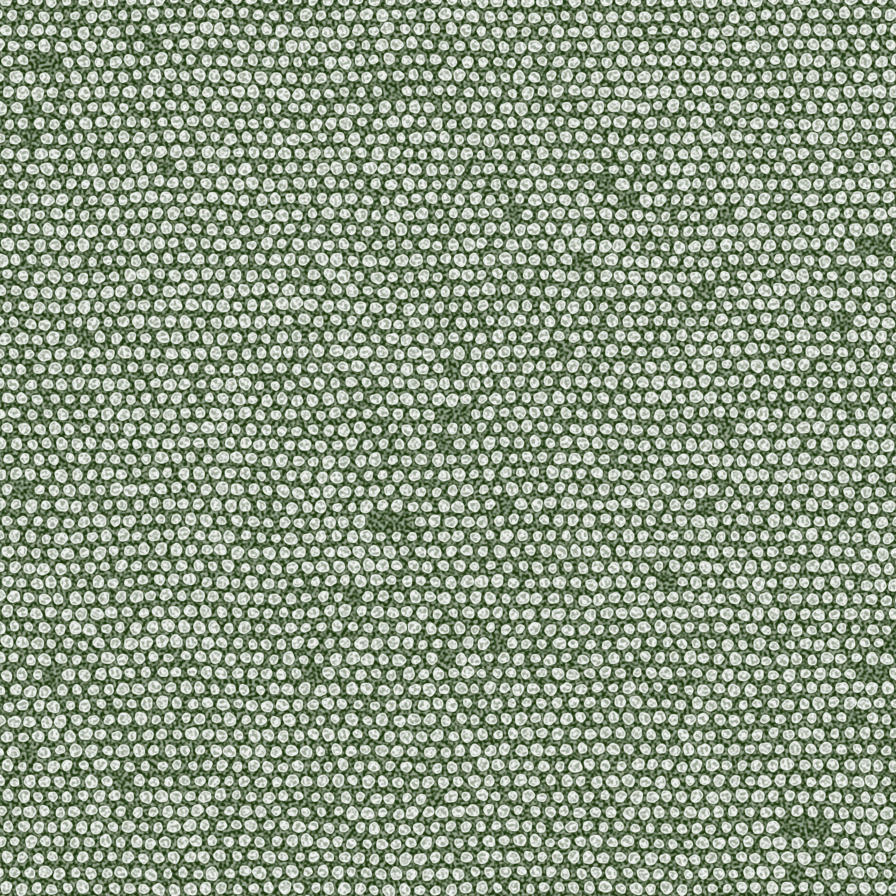
Write a Shadertoy shader that draws this texture.

```glsl
// Pale irregular dots in staggered rows on a finely speckled dark green ground

const float ROWS = 58.5;           // dot rows per canvas height
const float JITTER = 0.17;         // random shift of each dot, in cells
const float MIN_RADIUS = 0.30;
const float MAX_RADIUS = 0.435;
const float MISSING = 0.006;       // share of dots left out
const float SPECKLE_SCALE = 4.6;   // speckle grains per cell
const float SPECKLE_ANGLE = 0.6;
const float DRIFT = 0.3;           // slow bending of the rows, in cells
const float EDGE_SOFTNESS = 0.06;
const vec3 DARK_GREEN = vec3(0.10, 0.20, 0.03);
const vec3 PALE = vec3(0.95, 0.96, 0.95);

float hash(vec2 p) {
    return fract(sin(dot(p, vec2(127.1, 311.7))) * 43758.5453);
}

// Slope of a random direction at lattice point i, seen from offset f
float slope(vec2 i, vec2 f) {
    float angle = 6.2832 * hash(i);
    return dot(vec2(cos(angle), sin(angle)), f);
}

// Gradient noise, about -0.6 to 0.6 with little broad variation
float noise(vec2 p) {
    vec2 i = floor(p), f = fract(p);
    vec2 u = f * f * (3.0 - 2.0 * f);
    vec2 x = vec2(1, 0), y = vec2(0, 1);
    return mix(mix(slope(i, f), slope(i + x, f - x), u.x),
               mix(slope(i + y, f - y), slope(i + 1.0, f - 1.0), u.x), u.y);
}

// Signed distance to one lumpy, slightly oval dot
float dotDistance(vec2 q, vec2 id) {
    float turn = 6.2832 * hash(id + 17.3);
    float radius = mix(MIN_RADIUS, MAX_RADIUS, hash(id + 5.7));
    float angle = atan(q.y, q.x);
    float lumps = 0.07 * cos(2.0 * angle + turn)
                + 0.04 * cos(3.0 * angle + 2.7 * turn)
                + 0.03 * cos(5.0 * angle + 4.1 * turn);
    return length(q) - radius * (1.0 + lumps);
}

// Distance to the nearest dot of the staggered rows
float dotField(vec2 p) {
    float nearest = 1.0;
    float row = floor(p.y);
    for (int j = -1; j <= 1; j++) {
        float y = row + float(j);
        float shift = 0.5 * mod(y, 2.0);
        float column = floor(p.x - shift);
        for (int i = -1; i <= 1; i++) {
            vec2 id = vec2(column + float(i), y);
            if (hash(id + 71.9) < MISSING) continue;
            vec2 jitter = JITTER * (vec2(hash(id), hash(id + 41.3)) - 0.5);
            vec2 center = id + vec2(0.5 + shift, 0.5) + jitter;
            nearest = min(nearest, dotDistance(p - center, id));
        }
    }
    return nearest;
}

void mainImage(out vec4 fragColor, in vec2 fragCoord) {
    vec2 p = fragCoord / iResolution.y * ROWS;
    float pixel = ROWS / iResolution.y;

    // Slow drift bends the rows a little
    vec2 drift = vec2(noise(p * 0.13), noise(p * 0.13 + 37.0));
    float d = dotField(p + DRIFT * drift);

    // Turned speckle domain hides the noise lattice
    float c = cos(SPECKLE_ANGLE), s = sin(SPECKLE_ANGLE);
    vec2 g = mat2(c, s, -s, c) * p * SPECKLE_SCALE;

    // Speckled ground, darker right around each dot
    float grain = smoothstep(-0.42, 0.42, noise(g));
    float shade = mix(0.65, 1.0, smoothstep(0.0, 0.16, d));
    float ground = mix(0.03, 0.58, grain) * shade;

    // Bright rims and mottled grey middles
    float mottle = smoothstep(-0.35, 0.35, noise(g + 91.5));
    float middle = smoothstep(-0.05, -0.17, d);
    float petal = 0.98 - mottle * mix(0.08, 0.36, middle);

    float edge = max(EDGE_SOFTNESS, 0.6 * pixel);
    float tone = mix(ground, petal, smoothstep(edge, -edge, d));
    fragColor = vec4(mix(DARK_GREEN, PALE, tone), 1.0);
}
```
